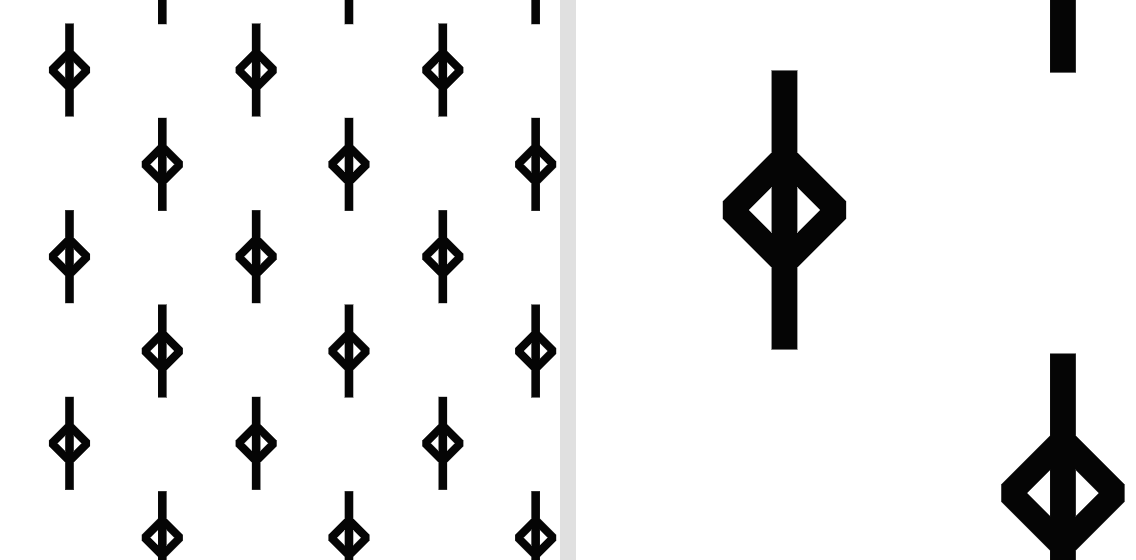
Left, the full canvas; right, a detail of the centre.
Reproduce this pattern procedurally as a WebGL 2 fragment shader.

```glsl
#version 300 es
precision highp float;
uniform vec2 u_resolution;
out vec4 fragColor;

// Signed distance to an upright bar crossing a hollow diamond with clipped side tips
float markDistance(vec2 p) {
    p = abs(p);
    vec2 edge = p - vec2(5.9, 63.8);
    float bar = length(max(edge, 0.0)) + min(max(edge.x, edge.y), 0.0);
    float slope = (p.x + p.y) * 0.70711;
    float ring = max(abs(slope - 17.15) - 5.6, p.x - 28.2);
    return min(bar, ring);
}

// Position relative to the nearest mark of a wrapping grid
vec2 repeatAround(vec2 p, vec2 center, float period) {
    return mod(p - center + 0.5 * period, period) - 0.5 * period;
}

void main() {
    const vec3 paper = vec3(1.0);
    const vec3 ink = vec3(0.02);
    const float span = 768.0;
    const float period = span / 3.0;   // three repeats each way

    vec2 p = gl_FragCoord.xy / u_resolution * span;
    float pixel = span / min(u_resolution.x, u_resolution.y);

    // Two interleaved grids, offset by about half a period
    float d = markDistance(repeatAround(p, vec2(95.3, 160.0), period));
    d = min(d, markDistance(repeatAround(p, vec2(222.6, 30.6), period)));

    float coverage = clamp(0.5 - d / pixel, 0.0, 1.0);
    fragColor = vec4(mix(paper, ink, coverage), 1.0);
}
```
